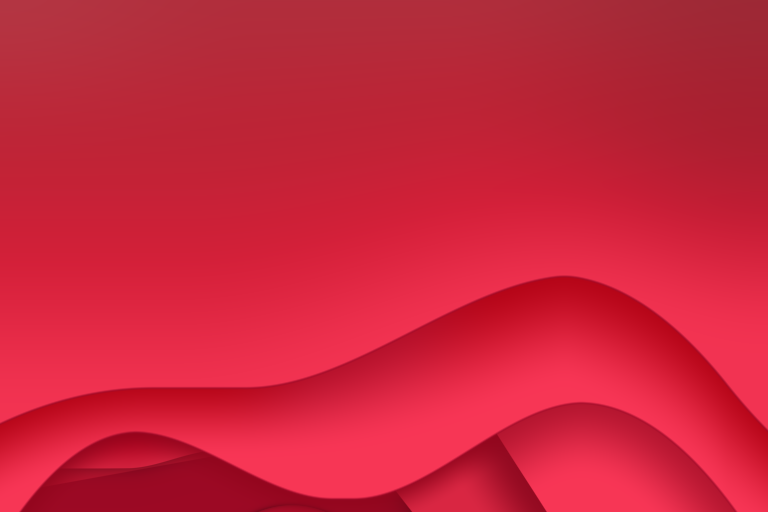
Write a Shadertoy shader that draws this background.

```glsl
#define ASPECT 1.5
#define RIM_WIDTH 0.004
#define GLOW vec3(0.95, 0.20, 0.32)
#define CRIMSON vec3(0.83, 0.12, 0.22)
#define BRICK vec3(0.74, 0.14, 0.21)
#define DUSK vec3(0.69, 0.18, 0.235)
#define SHADOW vec3(0.70, 0.01, 0.08)
#define PAPER vec3(0.97, 0.21, 0.335)
#define DEEP vec3(0.61, 0.035, 0.14)
#define RIM vec3(0.62, 0.04, 0.16)

// Squared distance past zero, for the falling flanks
float bend(float x) {
    x = max(x, 0.0);
    return x * x;
}

// Height of the upper cut edge
float upperRidge(float x) {
    return 0.242 - 0.78 * bend(0.3 - x)
        + 0.22 * smoothstep(0.48, 1.13, x)
        - 1.85 * bend(x - 1.08) + 3.5 * bend(x - 1.42);
}

// Height of the lower cut edge
float lowerRidge(float x) {
    return 0.156 - 2.95 * bend(0.27 - x)
        - 0.1306 * smoothstep(0.26, 0.65, x)
        + 0.1876 * smoothstep(0.69, 1.14, x)
        - 2.25 * bend(x - 1.13);
}

// Vertical gap turned into approximate distance by the local slope
float slopeDistance(float gap, float rise) {
    return gap * inversesqrt(1.0 + rise * rise);
}

float cover(float d, float aa) {
    return smoothstep(-aa, aa, d);
}

// Soft backdrop whose glow follows the ridge
vec3 backdrop(vec2 p) {
    float base = 0.24 + 0.19 * smoothstep(0.35, 1.1, p.x)
        - 0.08 * smoothstep(1.1, 1.5, p.x);
    float t = (p.y - base) / (1.0 - base);
    vec3 col = mix(GLOW, CRIMSON, smoothstep(-0.08, 0.4, t));
    col = mix(col, BRICK, smoothstep(0.25, 0.7, t));
    col = mix(col, DUSK, smoothstep(0.6, 1.05, t));
    col += vec3(0.01, 0.03, 0.025) * smoothstep(0.5, 0.0, p.x) * smoothstep(0.5, 1.0, t);
    return col * (1.0 - 0.11 * smoothstep(0.85, 1.5, p.x) * smoothstep(0.0, 0.6, t));
}

// Sheet between the two ridges, shaded from its upper edge
vec3 band(vec2 p, float d) {
    float reach = 0.14 + 0.08 * smoothstep(0.5, 1.05, p.x)
        - 0.07 * smoothstep(1.15, 1.45, p.x);
    float slopeTint = smoothstep(0.4, 0.65, p.x) * smoothstep(1.0, 0.75, p.x);
    vec3 shade = SHADOW + vec3(0.0, 0.05, 0.08) * slopeTint;
    return mix(shade, PAPER, smoothstep(-0.03, reach, d));
}

// Overlapping sheets inside the lower opening
vec3 hollow(vec2 p, float d, float aa) {
    vec3 col = DEEP;

    // Left pocket: two thin folds and a small arch
    float fold = 0.085 + 0.09 * bend(p.x - 0.18);
    fold += 0.03 * smoothstep(0.25, 0.42, p.x);
    float below = fold - p.y;
    float second = p.y - 0.05 - 0.18 * (p.x - 0.09);
    vec3 pocket = mix(DEEP, vec3(0.71, 0.075, 0.18), cover(second, aa) * exp(-6.0 * max(second, 0.0)));
    pocket *= 1.0 - 0.2 * exp(-max(below, 0.0) / 0.012);
    vec3 lobe = vec3(0.82, 0.13, 0.24) - 2.0 * max(-below, 0.0);
    pocket = mix(lobe, pocket, cover(below, aa));
    col = mix(pocket, col, smoothstep(0.42, 0.5, p.x));
    float arch = 0.014 - 3.0 * (p.x - 0.57) * (p.x - 0.57) - p.y;
    col = mix(col, vec3(0.70, 0.06, 0.17), 0.7 * cover(arch, aa));
    col *= 1.0 - 0.25 * exp(-abs(arch) / 0.004);

    // Middle panel, darkened by the hill in front
    float panelSide = (p.x - 0.805 + 0.78 * p.y) * 0.79;
    float hillSide = (p.x - 1.068 + 0.64 * p.y) * 0.84;
    col *= 1.0 - 0.22 * exp(min(panelSide, 0.0) / 0.025);
    vec3 panel = mix(vec3(0.85, 0.15, 0.26), vec3(0.58, 0.04, 0.13), smoothstep(-0.12, 0.0, hillSide));
    col = mix(col, panel, cover(panelSide, aa));

    // Bright hill on the right
    col = mix(col, PAPER, cover(hillSide, aa));

    // Shade cast by the lower ridge
    float hill = cover(hillSide, aa);
    vec3 shade = mix(vec3(0.57, 0.02, 0.11), vec3(0.70, 0.08, 0.18), hill);
    return mix(shade, col, smoothstep(-0.02, mix(0.06, 0.15, hill), d));
}

void mainImage(out vec4 fragColor, in vec2 fragCoord) {
    vec2 p = fragCoord / iResolution.xy * vec2(ASPECT, 1.0);
    float aa = 0.8 / iResolution.y;
    float e = 0.004;

    float upperRise = (upperRidge(p.x + e) - upperRidge(p.x - e)) / (2.0 * e);
    float lowerRise = (lowerRidge(p.x + e) - lowerRidge(p.x - e)) / (2.0 * e);
    float upper = slopeDistance(upperRidge(p.x) - p.y, upperRise);
    float lower = slopeDistance(lowerRidge(p.x) - p.y, lowerRise);

    // Stack the sheets from back to front, each with a thin dark rim
    vec3 col = mix(backdrop(p), band(p, upper), cover(upper, aa));
    col = mix(col, RIM, 0.65 * smoothstep(RIM_WIDTH, 0.0, abs(upper)));
    col = mix(col, hollow(p, lower, aa), cover(lower, aa));
    col = mix(col, RIM, 0.6 * smoothstep(RIM_WIDTH, 0.0, abs(lower)));

    fragColor = vec4(col, 1.0);
}
```
